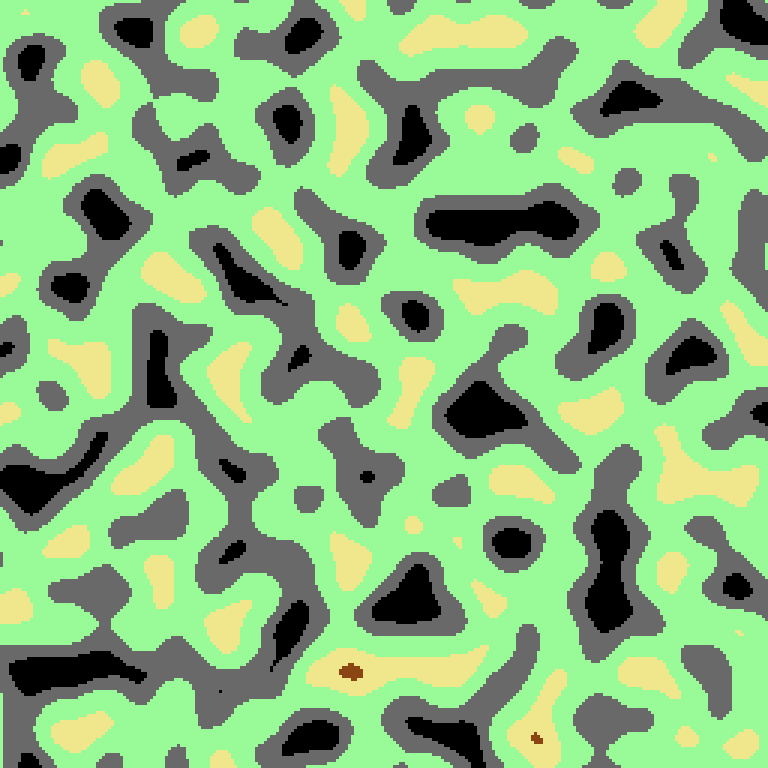
This texture map is drawn by a WebGL 2 fragment shader. Its source:

```glsl
#version 300 es
precision highp float;
precision highp int;

uniform vec2 u_resolution;
out vec4 fragColor;

const float LATTICE = 12.0;   // noise cells across the canvas
const float BLOCKS = 256.0;   // square blocks across the canvas
const uint SEED = 37u;
const int SAMPLES = 2;        // antialiasing samples per axis

// Noise levels where one terrain band gives way to the next
const float ROCK_LEVEL = -0.322;
const float GRASS_LEVEL = -0.064;
const float SAND_LEVEL = 0.292;
const float EARTH_LEVEL = 0.56;

const vec3 PIT = vec3(0.0);
const vec3 ROCK = vec3(0.412);
const vec3 GRASS = vec3(0.596, 0.984, 0.596);
const vec3 SAND = vec3(0.941, 0.902, 0.549);
const vec3 EARTH = vec3(0.545, 0.271, 0.075);

const float EIGHTH_TURN = 0.785398;

// Integer hash of a lattice corner
uint hash(ivec2 corner) {
    uvec2 v = uvec2(corner) + SEED;
    v = v * 1664525u + 1013904223u;
    v.x += v.y * 1664525u;
    v.y += v.x * 1664525u;
    v ^= v >> 16u;
    v.x += v.y * 1664525u;
    return v.x ^ (v.x >> 16u);
}

// Ramp of one corner, along one of eight directions
float ramp(ivec2 corner, vec2 offset) {
    float angle = float(hash(corner) & 7u) * EIGHTH_TURN;
    return dot(vec2(cos(angle), sin(angle)), offset);
}

// Gradient noise with quintic fade
float gradientNoise(vec2 p) {
    ivec2 cell = ivec2(floor(p));
    vec2 f = fract(p);
    vec2 fade = f * f * f * (f * (f * 6.0 - 15.0) + 10.0);
    float bottom = mix(ramp(cell, f),
                       ramp(cell + ivec2(1, 0), f - vec2(1.0, 0.0)), fade.x);
    float top = mix(ramp(cell + ivec2(0, 1), f - vec2(0.0, 1.0)),
                    ramp(cell + ivec2(1, 1), f - vec2(1.0)), fade.x);
    return mix(bottom, top, fade.y);
}

vec3 terrainColor(float height) {
    if (height < ROCK_LEVEL) return PIT;
    if (height < GRASS_LEVEL) return ROCK;
    if (height < SAND_LEVEL) return GRASS;
    if (height < EARTH_LEVEL) return SAND;
    return EARTH;
}

// Terrain sampled once at the centre of each block
vec3 blockColor(vec2 uv) {
    vec2 blockCentre = (floor(uv * BLOCKS) + 0.5) / BLOCKS;
    return terrainColor(gradientNoise(blockCentre * LATTICE));
}

void main() {
    // Average subpixel samples so block edges stay smooth at any size
    vec2 pixelCorner = floor(gl_FragCoord.xy);
    vec3 color = vec3(0.0);
    for (int y = 0; y < SAMPLES; y++) {
        for (int x = 0; x < SAMPLES; x++) {
            vec2 subpixel = (vec2(x, y) + 0.5) / float(SAMPLES);
            color += blockColor((pixelCorner + subpixel) / u_resolution.y);
        }
    }
    fragColor = vec4(color / float(SAMPLES * SAMPLES), 1.0);
}
```
